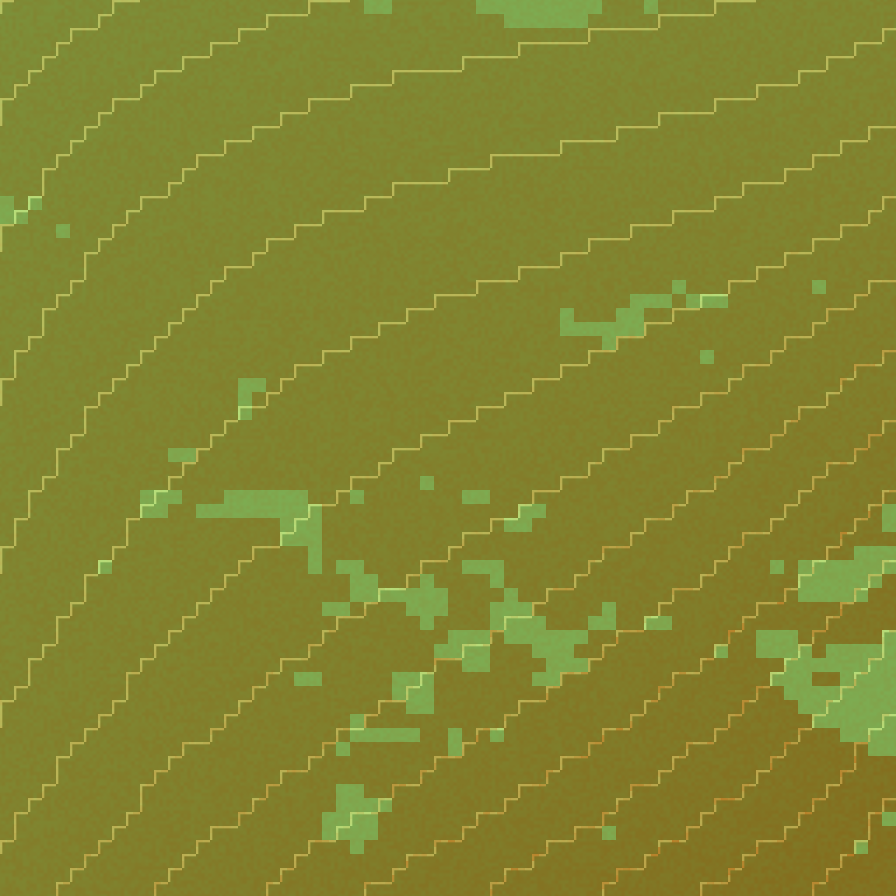
A Shadertoy shader for this texture:

```glsl
const float GRID = 64.0;
const float LINE_WIDTH = 0.17;   // fraction of a cell
const int SUBSAMPLES = 3;

const vec3 MOSS  = vec3(0.495, 0.548, 0.213);
const vec3 OLIVE = vec3(0.507, 0.508, 0.178);
const vec3 EARTH = vec3(0.51, 0.445, 0.13);
const vec3 GRASS = vec3(0.50, 0.655, 0.305);
const vec3 LINE_GLOW  = vec3(0.22, 0.20, 0.16);
const vec3 LINE_EMBER = vec3(0.20, 0.02, 0.0);
const vec3 GRAIN_TINT = vec3(0.02, -0.04, -0.03);

// Terrain heights at the nodes of a bicubic patch, one column per x step
const mat4 PATCH = mat4(
    -1.05, 1.40, 3.26, 5.4,
     0.9, 3.50, 5.56, 8.45,
    1.65, 4.50, 7.38, 11.1,
     2.7, 6.37, 10.6, 14.0);

float hash(vec2 p) {
    p = fract(p * vec2(0.1031, 0.1137));
    p += dot(p, p.yx + 33.33);
    return fract((p.x + p.y) * p.x * 57.31);
}

float valueNoise(vec2 p) {
    vec2 i = floor(p), f = fract(p);
    f = f * f * (3.0 - 2.0 * f);
    return mix(mix(hash(i), hash(i + vec2(1, 0)), f.x),
               mix(hash(i + vec2(0, 1)), hash(i + vec2(1, 1)), f.x), f.y);
}

// Cubic weights for nodes at 0, 1/3, 2/3 and 1
vec4 cubicWeights(float x) {
    float t = 3.0 * x, a = t - 1.0, b = t - 2.0, c = t - 3.0;
    return vec4(-a * b * c / 6.0, t * b * c / 2.0, -t * a * c / 2.0, t * a * b / 6.0);
}

float terrainHeight(vec2 cell) {
    vec2 p = (cell + 0.5) / GRID;
    return dot(cubicWeights(p.y), PATCH * cubicWeights(p.x));
}

float spread(vec2 p, vec2 center, vec2 radius) {
    vec2 d = (p - center) / radius;
    return exp(-dot(d, d));
}

// Broad areas where grass grows densely
float fertility(vec2 p) {
    float f = spread(p, vec2(0.51, 0.71), vec2(0.17, 0.09));
    f += spread(p, vec2(0.90, 0.72), vec2(0.07, 0.09));
    f += spread(p, vec2(1.0, 0.75), vec2(0.07, 0.28));
    f += spread(p, vec2(0.58, 0.0), vec2(0.27, 0.035));
    f += spread(p, vec2(0.03, 0.25), vec2(0.07, 0.05));
    f += 0.8 * spread(p, vec2(0.25, 0.57), vec2(0.12, 0.10));
    f += 0.7 * spread(p, vec2(0.72, 0.35), vec2(0.09, 0.06));
    f += 0.8 * spread(p, vec2(0.40, 0.90), vec2(0.06, 0.10));
    return min(f, 1.0);
}

bool isGrass(vec2 cell) {
    float clumps = 0.55 * valueNoise(cell * vec2(0.27, 0.47) + 7.3)
                 + 0.45 * valueNoise(cell * vec2(0.61, 0.97) + 41.7);
    return clumps > 0.87 - 0.47 * fertility((cell + 0.5) / GRID);
}

vec3 groundColor(float height) {
    vec3 c = mix(MOSS, OLIVE, clamp((height + 1.0) / 6.0, 0.0, 1.0));
    return mix(c, EARTH, clamp((height - 5.0) / 8.0, 0.0, 1.0));
}

// Stepped contour along the left and upper sides of a cell
bool isContour(vec2 cell, vec2 inCell, float height) {
    float level = floor(height);
    bool left  = level != floor(terrainHeight(cell - vec2(1, 0)));
    bool upper = level != floor(terrainHeight(cell - vec2(0, 1)));
    return (left && inCell.x < LINE_WIDTH) || (upper && inCell.y < LINE_WIDTH);
}

vec3 terrainColor(vec2 p) {
    vec2 cell = floor(p * GRID);
    float height = terrainHeight(cell);
    vec3 color = isGrass(cell) ? GRASS : groundColor(height);
    // Faint mottling, finer than the cells
    color += GRAIN_TINT * (valueNoise(p * GRID * 4.0) - 0.5);
    if (isContour(cell, fract(p * GRID), height)) {
        float speck = hash(floor(p * GRID * 2.0) + 19.0);
        float rust = 0.9 * speck * speck * smoothstep(3.0, 10.0, height);
        color += mix(LINE_GLOW, LINE_EMBER, rust);
    }
    return color;
}

void mainImage(out vec4 fragColor, in vec2 fragCoord) {
    // Average a small grid of samples to smooth the edges
    vec3 sum = vec3(0.0);
    for (int j = 0; j < SUBSAMPLES; j++)
    for (int i = 0; i < SUBSAMPLES; i++) {
        vec2 offset = (vec2(i, j) + 0.5) / float(SUBSAMPLES) - 0.5;
        vec2 p = (fragCoord + offset) / iResolution.xy;
        sum += terrainColor(vec2(p.x, 1.0 - p.y));
    }
    fragColor = vec4(sum / float(SUBSAMPLES * SUBSAMPLES), 1.0);
}
```
